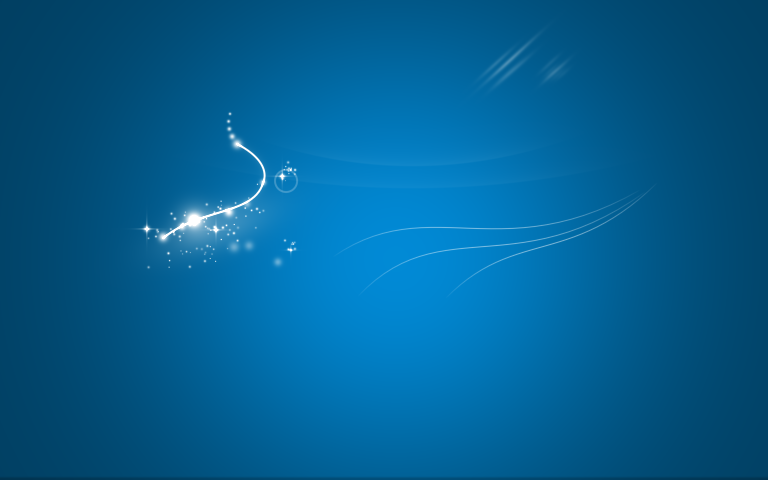
This background is drawn by a Shadertoy shader. Its source:

```glsl
// Blue radial backdrop with a sparkling white swoosh, faint ribbons, fine curves and light streaks.
// Positions are in canvas heights, origin at the lower left.

vec2 hash2(float n) {
    vec3 h = fract(n * vec3(0.1031, 0.1030, 0.0973));
    h += dot(h, h.yzx + 33.33);
    return fract((h.xx + h.yz) * h.zy);
}

// Cubic Bezier: x is the distance, y the parameter of the nearest point
vec2 bezier(vec2 p, vec2 a, vec2 b, vec2 c, vec2 d) {
    const float STEPS = 28.0;
    vec2 nearest = vec2(9.0, 0.0), start = a;
    for (float i = 1.0; i <= STEPS; i++) {
        float t = i / STEPS, s = 1.0 - t;
        vec2 end = s * s * s * a + 3.0 * s * t * (s * b + t * c) + t * t * t * d;
        vec2 along = end - start;
        float k = clamp(dot(p - start, along) / dot(along, along), 0.0, 1.0);
        float dist = length(p - start - k * along);
        if (dist < nearest.x) nearest = vec2(dist, (i - 1.0 + k) / STEPS);
        start = end;
    }
    return nearest;
}

float stroke(float dist, float width, float px) {
    return 1.0 - smoothstep(width - 0.7 * px, width + 0.7 * px, dist);
}

// Thin curve that fades out at both ends
float fineCurve(vec2 p, vec2 a, vec2 b, vec2 c, vec2 d, float px) {
    vec2 curve = bezier(p, a, b, c, d);
    return 0.5 * stroke(curve.x, 0.001, px) * pow(sin(3.14159 * curve.y), 0.7);
}

float glow(vec2 p, float radius) {
    return exp(-dot(p, p) / (radius * radius));
}

// Four-pointed star with a round core
float star(vec2 p, float size, float px) {
    float thin = max(0.0015, 0.55 * px);
    vec2 d = abs(p);
    vec2 rays = exp(-d / (0.4 * size)) * exp(-d.yx * d.yx / (thin * thin));
    return 0.9 * max(rays.x, rays.y) + 0.9 * glow(p, 0.22 * size);
}

// Random specks in a slanted cloud, denser towards its middle
float specks(vec2 p, vec2 spread, float slope, float count, float seed, float px) {
    float light = 0.0;
    for (float i = 0.0; i < count; i++) {
        vec2 place = (hash2(i + seed) + hash2(i + seed + 211.0) - 1.0) * spread;
        place.y += slope * place.x;
        vec2 kind = hash2(i + seed + 433.0);
        light += (0.3 + 0.6 * kind.x) * glow(p - place, max(0.0012 + 0.0014 * kind.y, 0.6 * px));
    }
    return light;
}

// Parallel slanted beams around one main beam
float streaks(vec2 p, float size, float seed) {
    vec2 q = vec2(dot(p, vec2(0.74, 0.67)), dot(p, vec2(-0.67, 0.74)));
    float light = 0.22 * exp(-pow(q.x / size, 2.0) - pow(q.y / 0.004, 2.0));
    for (float i = 0.0; i < 6.0; i++) {
        vec2 r = q - (hash2(i + seed) - 0.5) * vec2(1.3 * size, 0.045);
        light += 0.08 * exp(-pow(r.x / (0.6 * size), 2.0) - pow(r.y / 0.004, 2.0));
    }
    return light;
}

// Faint sheet with a crisp lower edge that dissolves upwards
float ribbon(vec2 p, float base, float bend, float reach, float px) {
    float x = p.x - 0.86, h = p.y - base - bend * x * x;
    return smoothstep(-px, px, h) * exp(-max(h, 0.0) / 0.018) * exp(-pow(x / reach, 4.0));
}

void mainImage(out vec4 fragColor, in vec2 fragCoord) {
    float px = 1.0 / iResolution.y;
    vec2 p = fragCoord * px;
    p.x += 0.5 * (1.6 - iResolution.x * px);

    // Backdrop
    vec2 fromCenter = p - vec2(0.825, 0.46);
    float shade = 0.24 + 0.30 * exp(-dot(fromCenter, fromCenter) / 0.275);
    vec3 color = vec3(0.005, shade, 1.55 * shade);
    color *= mix(0.8, 1.0, smoothstep(0.002, 0.009, p.y));

    // Ribbons, streaks and fine curves
    float light = 0.06 * ribbon(p, 0.654, 0.53, 0.25, px) + 0.045 * ribbon(p, 0.608, 0.26, 0.36, px);
    light += streaks(p - vec2(1.065, 0.877), 0.065, 3.0);
    light += 0.7 * streaks(p - vec2(1.158, 0.852), 0.032, 17.0);
    light += fineCurve(p, vec2(0.694, 0.465), vec2(0.896, 0.604), vec2(1.042, 0.438), vec2(1.333, 0.604), px);
    light += fineCurve(p, vec2(0.746, 0.383), vec2(0.917, 0.563), vec2(1.073, 0.406), vec2(1.344, 0.6), px);
    light += fineCurve(p, vec2(0.929, 0.379), vec2(1.073, 0.525), vec2(1.188, 0.442), vec2(1.369, 0.619), px);

    // Haze and swoosh
    vec2 haze = p - vec2(0.452, 0.525);
    haze.y -= 0.3 * haze.x;
    light += 0.24 * glow(haze / vec2(2.4, 1.0), 0.045);
    float upper = bezier(p, vec2(0.494, 0.7), vec2(0.546, 0.673), vec2(0.558, 0.642), vec2(0.548, 0.619)).x;
    float lower = bezier(p, vec2(0.548, 0.619), vec2(0.529, 0.552), vec2(0.417, 0.567), vec2(0.34, 0.504)).x;
    float swoosh = min(upper, lower);
    light += 0.9 * stroke(swoosh, 0.002, px) + 0.12 * exp(-swoosh / 0.006);

    // Beads rising from the tip
    for (float i = 0.0; i < 5.0; i++) {
        vec2 bead = vec2(0.494 - 0.0125 * i + 0.0022 * i * i, 0.7 + 0.0157 * i);
        light += 0.85 * glow(p - bead, 0.009 / (1.0 + 0.6 * i));
    }

    // Orbs along and below the swoosh
    light += glow(p - vec2(0.404, 0.542), 0.014) + 0.3 * glow(p - vec2(0.404, 0.542), 0.034);
    light += 0.8 * glow(p - vec2(0.34, 0.506), 0.009) + 0.8 * glow(p - vec2(0.477, 0.558), 0.009);
    light += 0.7 * glow(p - vec2(0.548, 0.62), 0.006) + 0.6 * glow(p - vec2(0.379, 0.527), 0.007);
    light += 0.4 * glow(p - vec2(0.579, 0.454), 0.008) + 0.35 * glow(p - vec2(0.519, 0.488), 0.009);
    light += 0.35 * glow(p - vec2(0.488, 0.485), 0.01) + 0.4 * glow(p - vec2(0.515, 0.575), 0.007);

    // Stars, halo ring and specks
    light += star(p - vec2(0.306, 0.523), 0.026, px) + star(p - vec2(0.588, 0.633), 0.022, px);
    light += star(p - vec2(0.45, 0.521), 0.02, px) + 0.8 * star(p - vec2(0.606, 0.479), 0.013, px);
    light += 0.22 * stroke(abs(length(p - vec2(0.596, 0.623)) - 0.023), 0.002, px);
    light += specks(p - vec2(0.44, 0.525), vec2(0.14, 0.075), 0.25, 80.0, 7.0, px);
    light += specks(p - vec2(0.602, 0.645), vec2(0.022, 0.025), 0.3, 14.0, 91.0, px);
    light += specks(p - vec2(0.611, 0.491), vec2(0.018, 0.018), 0.3, 9.0, 151.0, px);

    fragColor = vec4(mix(color, vec3(1.0), min(light, 1.0)), 1.0);
}
```
